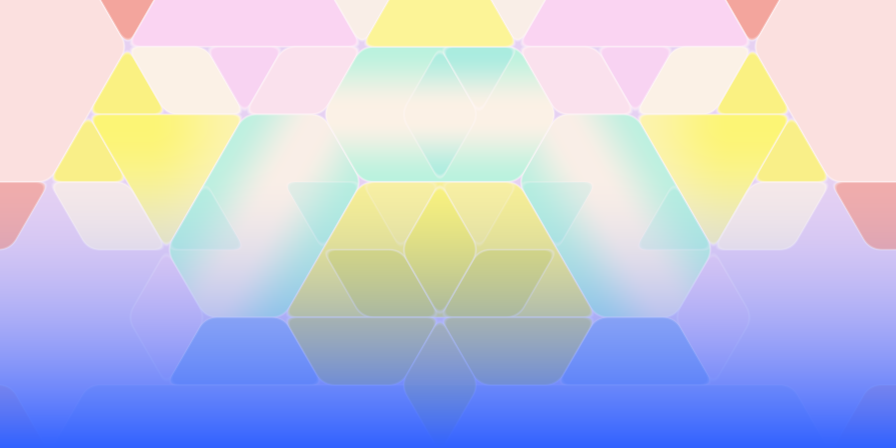
Write a Shadertoy shader that draws this background.

```glsl
const float ROW = 0.151;       // lattice row height, canvas height = 1
const float HALF_SIDE = 0.0872;
const float FAR = 20.0;        // leaves one side of a cell open
const vec3 LILAC = vec3(0.90, 0.82, 0.95);
const vec3 ROSE = vec3(0.98, 0.83, 0.95);
const vec3 BLUSH = vec3(0.985, 0.88, 0.875);
const vec3 CREAM = vec3(0.985, 0.945, 0.90);
const vec3 SALMON = vec3(0.96, 0.63, 0.58);
const vec3 LEMON = vec3(0.99, 0.96, 0.46);
const vec3 OLIVE = vec3(0.86, 0.86, 0.42);
const vec3 MINT = vec3(0.73, 0.95, 0.87);
const vec3 AQUA = vec3(0.62, 0.91, 0.88);
const vec3 BLUE = vec3(0.19, 0.38, 1.0);

float smoothMax(float a, float b, float k) {
    float h = max(k - abs(a - b), 0.0) / k;
    return max(a, b) + h * h * k * 0.25;
}

// Rounded cell; limits apply to (y, x + y, x - y)
float cell(vec2 q, vec3 low, vec3 high) {
    vec3 axes = vec3(q.y, q.x + q.y, q.x - q.y);
    vec3 d = max(low - axes, axes - high) * vec3(1.0, 0.5, 0.5);
    return smoothMax(smoothMax(d.x, d.y, 0.16), d.z, 0.16);
}

// Translucent fill with a fine pale outline
void paint(inout vec3 color, float d, vec3 tint, float opacity, float pixel) {
    float fill = 1.0 - smoothstep(-0.5 * pixel, 0.5 * pixel, d);
    float line = 1.0 - smoothstep(0.0, max(0.025, pixel), abs(d));
    color = mix(color, tint, fill * opacity);
    color = mix(color, vec3(1.0, 0.97, 0.98), line * 0.5 * sqrt(opacity));
}

// Mint panel with a soft cream band along its axis
vec3 panelTint(float offset) {
    return mix(CREAM, MINT, smoothstep(0.08, 1.0, abs(offset)));
}

void paintOuter(inout vec3 c, vec2 m, float px) {
    vec3 lemonFade = mix(vec3(0.95, 0.93, 0.76), LEMON, smoothstep(1.0, 2.8, m.y));
    lemonFade = mix(lemonFade, CREAM, 0.5 * smoothstep(7.5, 5.0, m.x));
    paint(c, cell(m, vec3(2, 12, 4), vec3(FAR)), BLUSH, 1.0, px);
    paint(c, cell(m, vec3(4, 12, -FAR), vec3(FAR, FAR, 4)), SALMON, 0.9, px);
    paint(c, cell(m, vec3(1, 12, -FAR), vec3(2, FAR, FAR)), SALMON, 0.75, px);
    paint(c, cell(m, vec3(4, -FAR, -2), vec3(FAR, 12, FAR)), ROSE, 1.0, px);
    paint(c, cell(m, vec3(4, 6, -FAR), vec3(FAR, FAR, -2)), CREAM, 0.9, px);
    // Upper row
    paint(c, cell(m, vec3(3, -FAR, 4), vec3(FAR, 12, FAR)), LEMON, 0.9, px);
    paint(c, cell(m, vec3(3, -FAR, 2), vec3(4, FAR, 4)), CREAM, 1.0, px);
    paint(c, cell(m, vec3(-FAR, 8, -FAR), vec3(4, FAR, 2)), ROSE, 0.9, px);
    paint(c, cell(m, vec3(3, 6, -FAR), vec3(4, 8, FAR)), mix(ROSE, CREAM, 0.45), 1.0, px);
    // Yellow wings and the tiles beneath
    paint(c, cell(m, vec3(2, -FAR, 6), vec3(FAR, 12, FAR)), LEMON, 0.85, px);
    paint(c, cell(m, vec3(-FAR, 8, -FAR), vec3(3, FAR, 6)), lemonFade, 1.0, px);
    paint(c, cell(m, vec3(1, -FAR, 6), vec3(2, FAR, 8)), CREAM, 0.75, px);
    paint(c, cell(m, vec3(-FAR, 6, 6), vec3(FAR, 8, 8)), ROSE, 0.25, px);
}

void paintPanels(inout vec3 c, vec2 q, vec2 m, float px) {
    // Side panels
    vec3 side = panelTint(0.5 * (m.x + m.y) - 3.0);
    paint(c, cell(m, vec3(0, 4, 0), vec3(3, 8, 6)), side, 0.92, px);
    paint(c, cell(m, vec3(-FAR, 4, -FAR), vec3(2, FAR, 2)), AQUA, 0.25, px);
    paint(c, cell(m, vec3(1, -FAR, 4), vec3(FAR, 8, FAR)), AQUA, 0.25, px);
    // Top panel
    paint(c, cell(q, vec3(2, 0, -6), vec3(4, 6, 0)), panelTint(q.y - 3.0), 1.0, px);
    float glow = smoothstep(0.1, 0.9, abs(q.y - 3.0));
    paint(c, cell(q, vec3(-FAR, 2, -4), vec3(FAR, 4, -2)), mix(CREAM, AQUA, glow), 0.5, px);
    paint(c, cell(q, vec3(-FAR, 4, -FAR), vec3(4, FAR, -2)), mix(CREAM, AQUA, glow), 0.6, px);
}

void paintCenter(inout vec3 c, vec2 q, vec2 m, float px) {
    vec3 pale = mix(LEMON, CREAM, 0.3);
    paint(c, cell(q, vec3(4, -FAR, -6), vec3(FAR, 6, FAR)), pale, 1.0, px);
    paint(c, cell(q, vec3(0, -FAR, -4), vec3(2, 4, FAR)), mix(OLIVE, pale, 0.5 + 0.2 * q.y), 0.95, px);
    paint(c, cell(m, vec3(-FAR, 2, -FAR), vec3(2, FAR, 0)), CREAM, 0.15, px);
    paint(c, cell(m, vec3(0, -FAR, 0), vec3(1, FAR, 2)), OLIVE, 0.6, px);
    paint(c, cell(q, vec3(-FAR, 0, -2), vec3(FAR, 2, 0)), mix(OLIVE, LEMON, 0.5 * q.y), 0.7, px);
}

// Faint facets near the lower edge
void paintReflection(inout vec3 c, vec2 q, vec2 m, float px) {
    vec3 bluish = mix(AQUA, BLUE, 0.45);
    paint(c, cell(m, vec3(-1, -FAR, 4), vec3(0, 6, FAR)), bluish, 0.45, px);
    paint(c, cell(m, vec3(-FAR, -FAR, -FAR), vec3(-1, 8, FAR)), bluish, 0.2, px);
    paint(c, cell(m, vec3(-FAR, -FAR, 12), vec3(-1, FAR, FAR)), SALMON, 0.35, px);
    paint(c, cell(m, vec3(-1, 0, -FAR), vec3(0, FAR, 4)), OLIVE, 0.75, px);
    paint(c, cell(q, vec3(-FAR, -2, 0), vec3(FAR, 0, 2)), OLIVE, 0.65, px);
}

void mainImage(out vec4 fragColor, in vec2 fragCoord) {
    vec2 position = fragCoord / iResolution.y;
    float centerX = 0.491 * iResolution.x / iResolution.y;
    vec2 lattice = (position - vec2(centerX, 0.2917)) / vec2(HALF_SIDE, ROW);
    vec2 mirrored = vec2(abs(lattice.x), lattice.y);
    float pixel = 1.0 / (ROW * iResolution.y);

    vec3 color = LILAC;
    paintOuter(color, mirrored, pixel);
    paintPanels(color, lattice, mirrored, pixel);
    paintCenter(color, lattice, mirrored, pixel);
    paintReflection(color, lattice, mirrored, pixel);

    // Blue haze rising from the lower edge
    float depth = clamp((2.2 - lattice.y) / 4.13, 0.0, 1.0);
    color = mix(color, BLUE, pow(depth, 1.8));
    fragColor = vec4(color, 1.0);
}
```
